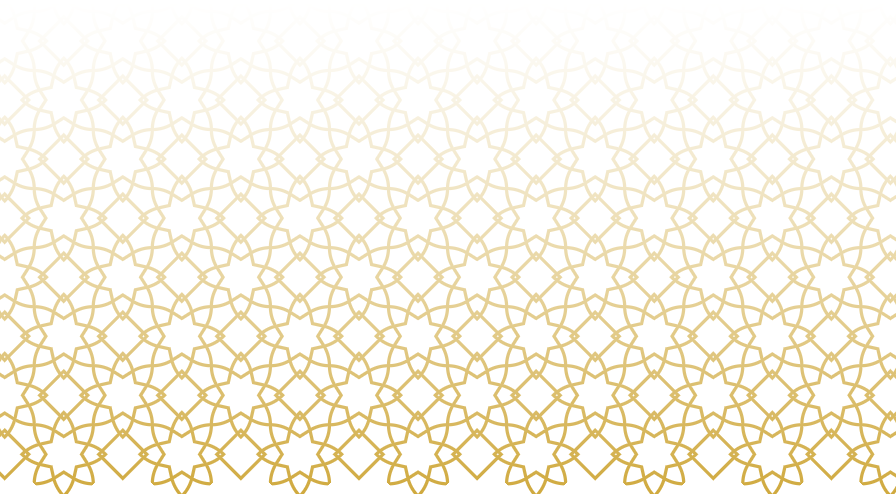
A Shadertoy shader for this pattern:

```glsl
// Gold lattice of eight-petal rosettes and diamonds, fading upward into white.

#define SPACING 0.0659        // lattice step, in canvas widths
#define BASE_ROW 0.0443       // height of the lowest rosette row, in canvas widths
#define LINE_WIDTH 0.055      // the lengths below are in lattice steps
#define STAR_NOTCH 0.302
#define STAR_POINT 0.443
#define PETAL_TIP 0.70711
#define DIAMOND_RADIUS 0.407
#define FADE_POWER 1.22
#define GOLD vec3(0.815, 0.665, 0.245)
#define PAPER vec3(1.0)

const float PI = 3.14159265;

// Distance to the infinite line through a and b.
float lineDistance(vec2 p, vec2 a, vec2 b) {
    vec2 along = normalize(b - a);
    return abs(along.x * (p.y - a.y) - along.y * (p.x - a.x));
}

// Star outline with curved petals, folded into one mirrored eighth.
float rosetteDistance(vec2 p) {
    float sector = PI / 4.0;
    float angle = atan(p.y, p.x + 1e-6);
    angle = abs(angle - sector * round(angle / sector));
    p = length(p) * vec2(cos(angle), sin(angle));

    vec2 notch = vec2(STAR_NOTCH, 0.0);
    vec2 point = STAR_POINT * vec2(cos(PI / 8.0), sin(PI / 8.0));
    vec2 tip = vec2(PETAL_TIP, 0.0);
    float star = lineDistance(p, notch, point);

    // Circle through point and tip, leaving the tip at 45 degrees.
    vec2 chord = point - tip;
    vec2 normal = vec2(sqrt(0.5));
    float radius = -dot(chord, chord) / (2.0 * dot(chord, normal));
    float petal = abs(length(p - tip + radius * normal) - radius);
    return min(star, petal);
}

// Square frame standing in the gap between four rosettes.
float diamondDistance(vec2 p) {
    p = abs(p);
    p = vec2(max(p.x, p.y), min(p.x, p.y));
    return abs(abs(p.x - 1.0) + p.y - DIAMOND_RADIUS) * sqrt(0.5);
}

// Checkerboard lattice whose lowest rosettes sit on row zero.
float latticeDistance(vec2 p) {
    vec2 cell = round(vec2(p.x + p.y, p.x - p.y) * 0.5);
    vec2 center = vec2(cell.x + cell.y, cell.x - cell.y);
    vec2 local = p - center;
    float d = 10.0;
    if (center.y > -0.5) d = rosetteDistance(local);
    if (p.y > -0.5) d = min(d, diamondDistance(local));
    return d;
}

void mainImage(out vec4 fragColor, in vec2 fragCoord) {
    vec2 uv = fragCoord / iResolution.x;
    vec2 origin = vec2(0.4995 - 0.5 * SPACING, BASE_ROW);
    float d = latticeDistance((uv - origin) / SPACING);

    // Line coverage with a one-pixel soft edge.
    float pixel = 1.0 / (iResolution.x * SPACING);
    float ink = clamp(0.5 + (0.5 * LINE_WIDTH - d) / pixel, 0.0, 1.0);

    // Gold thins out toward the top.
    float height = fragCoord.y / iResolution.y;
    float fade = pow(max(1.0 - height, 0.0), FADE_POWER);
    fragColor = vec4(mix(PAPER, GOLD, ink * fade), 1.0);
}
```
